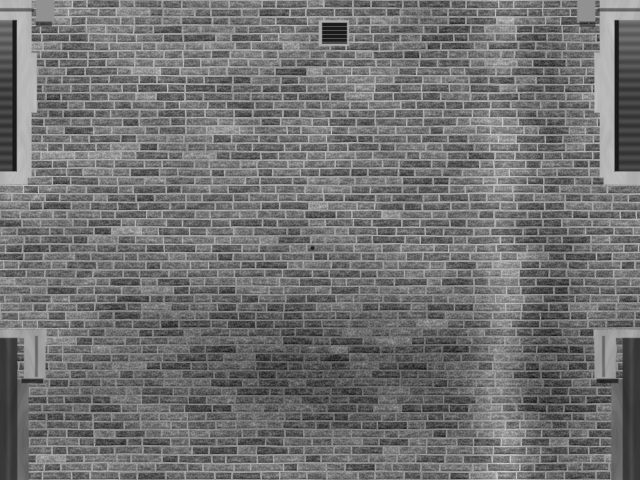
Reproduce this texture procedurally as a Shadertoy shader.

```glsl
const float COURSES = 57.0;
const float BOND_PERIODS = 13.5;   // stretcher + header pairs across the wall
const float WALL_WIDTH = 4.0 / 3.0;
const float HALF_JOINT = 0.0017;

float hash(vec2 p) {
    return fract(sin(dot(p, vec2(127.1, 311.7))) * 43758.545);
}

// Distance to the nearest scattered cell point
float cellular(vec2 p) {
    vec2 cell = floor(p);
    float nearest = 2.0;
    for (int j = -1; j <= 1; j++)
    for (int i = -1; i <= 1; i++) {
        vec2 c = cell + vec2(i, j);
        vec2 point = c + vec2(hash(c), hash(c + 57.3));
        nearest = min(nearest, distance(p, point));
    }
    return nearest;
}

// Soft clouds from warped layered sines, about -1 to 1
float clouds(vec2 p) {
    float sum = 0.0, gain = 0.5;
    for (int i = 0; i < 5; i++) {
        p += 0.7 * sin(p.yx * 1.3 + float(i));
        sum += gain * sin(p.x) * cos(p.y);
        p = mat2(1.5, 1.1, -1.1, 1.5) * p;
        gain *= 0.62;
    }
    return sum;
}

float boxMask(vec2 p, vec2 lo, vec2 hi, float px) {
    vec2 d = abs(p - 0.5 * (lo + hi)) - 0.5 * (hi - lo);
    return 1.0 - smoothstep(-px, px, max(d.x, d.y));
}

float bell(float x, float centre, float width) {
    float t = (x - centre) / width;
    return exp(-t * t);
}

// Alternating long and short bricks: xy = brick id, z = edge distance, w = height in course
vec4 brickBond(vec2 p) {
    float y = p.y * COURSES;
    float row = floor(y);
    float u = p.x * BOND_PERIODS / WALL_WIDTH + 0.5 * mod(row, 2.0)
            + 0.28 * hash(vec2(row, 4.0));
    float pair = floor(u), f = fract(u), v = fract(y);
    float split = 0.64 + 0.14 * (hash(vec2(pair, row)) - 0.5);
    float dx = min(min(f, 1.0 - f), abs(f - split)) * WALL_WIDTH / BOND_PERIODS;
    float dy = min(v, 1.0 - v) / COURSES;
    return vec4(2.0 * pair + step(split, f), row, min(dx, dy), v);
}

float wallTone(vec2 p, float px) {
    // Uneven courses and chipped brick edges
    vec2 warped = p + 0.0016 * vec2(clouds(p * 30.0), clouds(p.yx * vec2(40.0, 12.0)));
    vec4 bond = brickBond(warped);
    float grit = cellular(p * 210.0) - 0.5;
    float flakes = cellular(p * vec2(55.0, 120.0)) - 0.5;
    float blotch = clouds(p * vec2(13.0, 19.0));
    float edge = bond.z - HALF_JOINT + 0.0014 * grit + 0.0007 * blotch;
    float face = smoothstep(-px * 0.6, px * 0.6, edge);

    // Damp lower wall, dark side strip and pale lime run
    float damp = bell(p.x, 0.7, 0.55) * bell(p.y, 0.23, 0.16) * (0.85 + 0.3 * blotch);
    float strip = bell(p.x, 1.15, 0.06);
    float runX = 1.045 + 0.012 * sin(p.y * 21.0);
    float run = bell(p.x, runX, 0.045) * (0.45 + 0.55 * bell(p.y, 0.14, 0.25));

    float variation = hash(bond.xy) - 0.5;
    float paleBrick = step(0.93, hash(bond.xy + 19.0));
    float brick = 0.45 + 0.17 * variation + 0.09 * paleBrick
                + 0.18 * grit + 0.17 * flakes + 0.06 * blotch;
    brick -= 0.08 * smoothstep(0.4, 0.15, bond.w);
    float mortar = 0.66 + 0.12 * blotch + 0.16 * grit - 0.15 * damp;
    return mix(mortar, brick, face) - 0.14 * damp - 0.05 * strip + 0.16 * run
         + 0.03 * clouds(p * vec2(5.0, 7.0) + 3.0);
}

// Upper windows, measured inward from either side of the wall
float addWindow(float tone, vec2 p, float px) {
    float stoneTone = 0.71 + 0.06 * clouds(p * vec2(60.0, 20.0));
    float stone = max(boxMask(p, vec2(-0.1, 0.63), vec2(0.066, 1.1), px),
                      boxMask(p, vec2(-0.1, 0.765), vec2(0.077, 0.89), px));
    stone = max(stone, boxMask(p, vec2(-0.1, 0.615), vec2(0.058, 0.64), px));
    tone = mix(tone, stoneTone, stone);
    tone *= 1.0 - 0.45 * boxMask(p, vec2(-0.1, 0.976), vec2(0.07, 0.983), px);
    tone = mix(tone, 0.57, boxMask(p, vec2(0.075, 0.952), vec2(0.113, 1.1), px));
    tone *= 1.0 - 0.5 * boxMask(p, vec2(0.075, 0.945), vec2(0.108, 0.955), px);
    float glass = 0.25 + 0.05 * sin(p.y * 330.0) + 0.16 * smoothstep(0.8, 0.95, p.y);
    glass = mix(glass, 0.1, boxMask(p, vec2(0.026, 0.6), vec2(0.036, 1.0), px));
    return mix(tone, glass, boxMask(p, vec2(-0.1, 0.643), vec2(0.035, 0.958), px));
}

// Lower doorways under a dropped stone hood
float addDoorway(float tone, vec2 p, float px) {
    float grain = clouds(p * vec2(70.0, 18.0));
    tone = mix(tone, 0.42 + 0.07 * grain, boxMask(p, vec2(-0.1, -0.1), vec2(0.06, 0.21), px));
    float door = 0.21 + 0.03 * grain + 0.07 * bell(p.x, 0.018, 0.005);
    tone = mix(tone, door, boxMask(p, vec2(-0.1, -0.1), vec2(0.036, 0.3), px));
    float hood = max(boxMask(p, vec2(-0.1, 0.296), vec2(0.097, 0.314), px),
                     boxMask(p, vec2(0.05, 0.21), vec2(0.095, 0.314), px));
    tone = mix(tone, 0.62 + 0.07 * grain, hood);
    tone *= 1.0 - 0.35 * boxMask(p, vec2(0.073, 0.215), vec2(0.079, 0.3), px);
    return tone * (1.0 - 0.6 * boxMask(p, vec2(0.045, 0.202), vec2(0.09, 0.211), px));
}

float addVent(float tone, vec2 p, float px) {
    tone = mix(tone, 0.68, boxMask(p, vec2(0.664, 0.904), vec2(0.727, 0.958), px));
    float slats = 0.1 + 0.22 * smoothstep(0.3, 0.9, sin(p.y * 780.0));
    return mix(tone, slats, boxMask(p, vec2(0.671, 0.909), vec2(0.723, 0.953), px));
}

void mainImage(out vec4 fragColor, in vec2 fragCoord) {
    vec2 p = fragCoord / iResolution.xy * vec2(WALL_WIDTH, 1.0);
    float px = 1.0 / iResolution.y;
    float tone = wallTone(p, px);

    float rightSide = step(0.5 * WALL_WIDTH, p.x);
    vec2 inward = vec2(mix(p.x, WALL_WIDTH - p.x, rightSide), p.y);
    tone = addWindow(tone, inward - vec2(0.018 * rightSide, 0.0), px);
    tone = addDoorway(tone, inward, px);
    tone = addVent(tone, p, px);

    // Small drilled hole
    float hole = distance(p, vec2(0.651, 0.483)) - 0.004;
    tone = mix(tone, 0.12, 1.0 - smoothstep(-px, px, hole));
    fragColor = vec4(vec3(clamp(tone, 0.0, 1.0)), 1.0);
}
```
